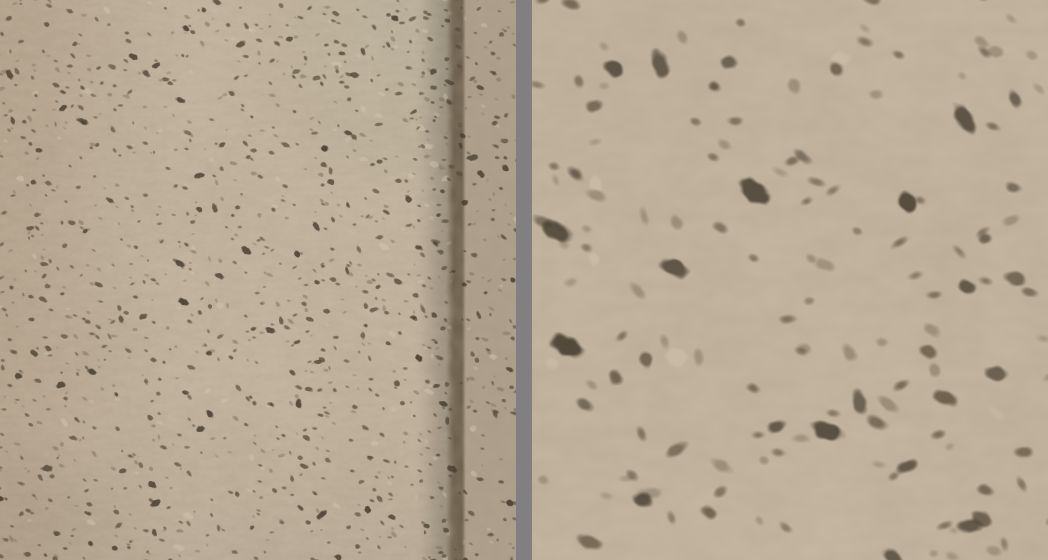
Left, the full canvas; right, a detail of the centre.
A WebGL 1 fragment shader for this texture:

```glsl
precision highp float;
uniform vec2 u_resolution;

vec2 hash2(vec2 p) {
  vec3 q = fract(vec3(p.xyx) * vec3(0.1031, 0.1030, 0.0973));
  q += dot(q, q.yzx + 33.33);
  return fract((q.xx + q.yz) * q.zy);
}

float cornerRamp(vec2 cell, vec2 offset) {
  float angle = 6.2832 * hash2(cell + 71.0).x;
  return dot(vec2(cos(angle), sin(angle)), offset);
}

// Gradient noise, roughly -0.7 to 0.7
float noise(vec2 p) {
  vec2 i = floor(p), f = fract(p);
  vec2 w = f * f * f * (f * (f * 6.0 - 15.0) + 10.0);
  vec2 e = vec2(1.0, 0.0);
  return mix(mix(cornerRamp(i, f), cornerRamp(i + e.xy, f - e.xy), w.x),
             mix(cornerRamp(i + e.yx, f - e.yx), cornerRamp(i + 1.0, f - 1.0), w.x), w.y);
}

// Irregular chips, one candidate per grid cell, mostly lying flat and tilted down to the right
float chips(vec2 p, float cells, float density, float radius, float seed) {
  float cover = 0.0;
  vec2 home = floor(p * cells);
  float ragged = 0.4 * noise(p * 150.0 + seed);
  for (int y = -1; y <= 1; y++) {
    for (int x = -1; x <= 1; x++) {
      vec2 cell = home + vec2(float(x), float(y));
      vec2 place = hash2(cell + seed);
      vec2 kind = hash2(cell + seed + 37.0);
      vec2 form = hash2(cell + seed + 83.0);
      vec2 center = (cell + place) / cells;
      float clump = 1.0 + 0.9 * noise(center * 9.0 + seed);
      float present = step(kind.x, density * clump);
      float angle = -0.35 + 2.2 * (form.x - 0.5) * abs(form.x - 0.5) * 2.0;
      float c = cos(angle), s = sin(angle);
      vec2 d = p - center;
      d = vec2(c * d.x + s * d.y, c * d.y - s * d.x);
      float size = radius * mix(0.6, 1.35, kind.y * kind.y);
      float stretch = mix(1.0, 1.75, form.y);
      float edge = (length(d / vec2(stretch, 0.85)) / size - 1.0 + ragged) * size;
      float strength = mix(0.55, 1.0, place.x * 0.4 + kind.y * 0.6);
      cover = max(cover, present * strength * (1.0 - smoothstep(-0.0016, 0.0018, edge)));
    }
  }
  return cover;
}

void main() {
  vec2 uv = gl_FragCoord.xy / u_resolution;
  vec2 p = gl_FragCoord.xy / u_resolution.y;

  // Broad uneven light over the sheet
  vec3 color = mix(vec3(0.705, 0.64, 0.555), vec3(0.752, 0.695, 0.612), smoothstep(-0.1, 0.4, uv.x));
  color = mix(color, vec3(0.715, 0.685, 0.60), 0.6 * smoothstep(0.45, 0.8, uv.x) * smoothstep(0.5, 1.0, uv.y));
  color *= 1.0 - 0.035 * smoothstep(0.3, 0.0, uv.y);
  color += 0.012 * noise(p * 7.0) + 0.016 * noise(p * vec2(28.0, 75.0) + 5.0);
  color += 0.012 * noise(p * vec2(90.0, 150.0));

  // Rounded shoulder, dark groove and the panel beyond it
  float x = uv.x + 0.004 * noise(vec2(3.0, p.y * 28.0));
  float panel = smoothstep(0.894, 0.904, uv.x);
  float shoulder = smoothstep(0.80, 0.872, x) * (1.0 - panel);
  float groove = smoothstep(0.862, 0.882, x) * (1.0 - panel);
  color = mix(color, vec3(0.675, 0.62, 0.54) + 0.012 * noise(p * 40.0), panel);
  color *= 1.0 - 0.17 * shoulder;
  color = mix(color, vec3(0.43, 0.38, 0.30) + 0.06 * noise(p * vec2(60.0, 35.0)), 0.88 * groove);

  // Pale flecks, then faint, small and large dark chips
  float crowd = smoothstep(0.80, 0.83, uv.x) * (1.0 - smoothstep(0.865, 0.88, uv.x));
  float pale = chips(p, 26.0, 0.13 + 0.4 * crowd, 0.0045, 11.0);
  float faint = chips(p, 40.0, 0.30, 0.0030, 150.0);
  float small = chips(p, 36.0, 0.48 + 0.25 * crowd, 0.0034, 260.0);
  float large = chips(p, 24.0, 0.36 + 0.2 * crowd, 0.0047, 390.0);
  color = mix(color, vec3(0.83, 0.78, 0.69), 0.5 * pale * (1.0 - groove));
  color = mix(color, vec3(0.50, 0.45, 0.37), 0.6 * faint * (1.0 - groove));
  color = mix(color, vec3(0.34, 0.295, 0.225), 0.8 * small);
  color = mix(color, vec3(0.27, 0.235, 0.18), 0.9 * large);

  gl_FragColor = vec4(color, 1.0);
}
```
